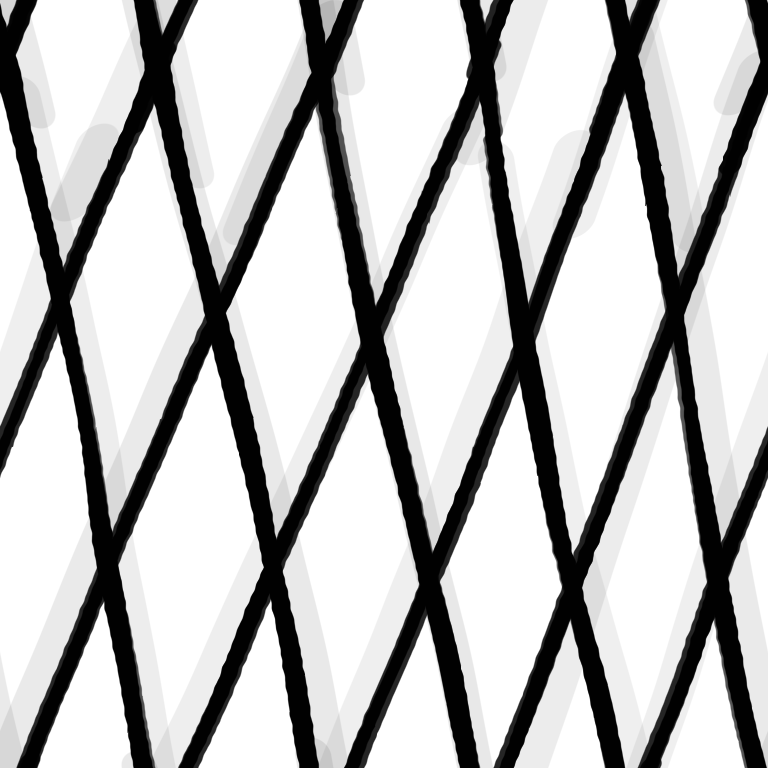
This pattern is drawn by a WebGL 2 fragment shader. Its source:

```glsl
#version 300 es
precision highp float;
// Hand-inked diamond lattice: five steep strands fall to the right, five rise and lean further.
// Each family is one closed strand winding round the tile, so its wobble and its
// brush strokes wrap; pale wash strokes lie below, grey and black ink above.
uniform vec2 u_resolution;
out vec4 fragColor;

const float TAU = 6.2831853;
const float STRAND = 5.0; // length of a closed strand, in tile heights

vec3 hash3(float n, float seed) {
  vec3 p = fract(vec3(n + 1.7, n + 5.3, n + 9.1) * vec3(0.1031, 0.1130, 0.0973) + seed * 0.137);
  p += dot(p, p.yzx + 33.33);
  return fract((p.xxy + p.yzz) * p.zyx);
}

// One-dimensional gradient noise that wraps after a whole number of cells
float slope(float cell, float period, float seed) {
  return hash3(floor(mod(cell + 0.5, period)), seed).x * 2.0 - 1.0;
}

float noise(float s, float frequency, float seed) {
  float period = STRAND * frequency;
  float t = s * frequency;
  float cell = floor(t), f = t - cell;
  float blend = f * f * f * (f * (f * 6.0 - 15.0) + 10.0);
  return 2.0 * mix(slope(cell, period, seed) * f,
                   slope(cell + 1.0, period, seed) * (f - 1.0), blend);
}

// Smooth periodic sway along a strand
float sway(float s, float harmonic, float peak) {
  return cos(TAU * harmonic * (s - peak) / STRAND);
}

float cover(float dist) {
  float soft = 0.8 / u_resolution.y;
  return smoothstep(soft, -soft, dist);
}

// Overlapping round-ended strokes, one per tile height; overlaps multiply and darken
float strokes(float across, float s, float halfWidth, float drift, float tone, float seed) {
  float ink = 1.0;
  s += 0.15;
  for (int j = -1; j <= 1; j++) {
    float id = floor(s) + float(j);
    vec3 r = hash3(floor(mod(id + 0.5, STRAND)), seed) - 0.5;
    float along = s - (id + 0.5 + 0.25 * r.x);
    float offset = drift * (r.y + 1.8 * r.z * along);
    vec2 q = vec2(across - offset, max(abs(along) - 0.55, 0.0));
    ink *= mix(1.0, tone - 0.03 * r.x, cover(length(q) - halfWidth));
  }
  return ink;
}

void main() {
  vec2 uv = gl_FragCoord.xy / u_resolution;

  // Falling strand: position along it, then signed distance across it
  float fallPhase = 5.0 * uv.x + uv.y;
  float fallId = floor(fallPhase + 0.5);
  float fallS = uv.y - fallId;
  float fallBend = -0.012 + 0.03 * sway(fallS, 1.0, 2.4) + 0.045 * sway(fallS, 4.0, 0.8)
                 + 0.015 * noise(fallS, 5.0, 1.0);
  float fall = (fallPhase - fallId - fallBend) / sqrt(26.0);

  // Rising strand: leans two repeats per tile height
  float risePhase = 5.0 * uv.x - 2.0 * uv.y;
  float riseId = floor(risePhase + 0.26);
  float riseS = uv.y + 3.0 * riseId;
  float riseBend = 0.24 + 0.065 * sway(riseS, 2.0, 1.3) + 0.02 * noise(riseS, 5.0, 2.0);
  float rise = (risePhase - riseId - riseBend) / sqrt(29.0);

  // Pale wash
  float shade = strokes(fall, fallS, 0.023, 0.045, 0.925, 3.0);
  shade *= strokes(rise, riseS, 0.025, 0.045, 0.925, 4.0);

  // Translucent grey ink showing at the rims
  float rough = 0.0012 * noise(fallS + riseS, 40.0, 5.0);
  shade *= strokes(rise + rough, riseS, 0.0122, 0.009, 0.16, 6.0);
  shade *= strokes(fall + rough, fallS, 0.0095, 0.010, 0.35, 7.0);

  // Black ink of varying weight, with a blot where strokes join near the top
  float blot = exp(-pow((uv.y - 0.91) * 28.0, 2.0));
  float riseHalf = 0.0085 + 0.004 * noise(riseS, 3.0, 8.0) + 0.003 * blot;
  float fallHalf = 0.0124 + 0.005 * noise(fallS, 3.0, 9.0) + 0.003 * blot;
  float riseShift = 0.003 * noise(riseS, 4.0, 10.0);
  float black = max(cover(abs(rise - riseShift + rough) - riseHalf),
                    cover(abs(fall + rough) - fallHalf));
  shade = mix(shade, 0.005, black);

  fragColor = vec4(vec3(shade), 1.0);
}
```
